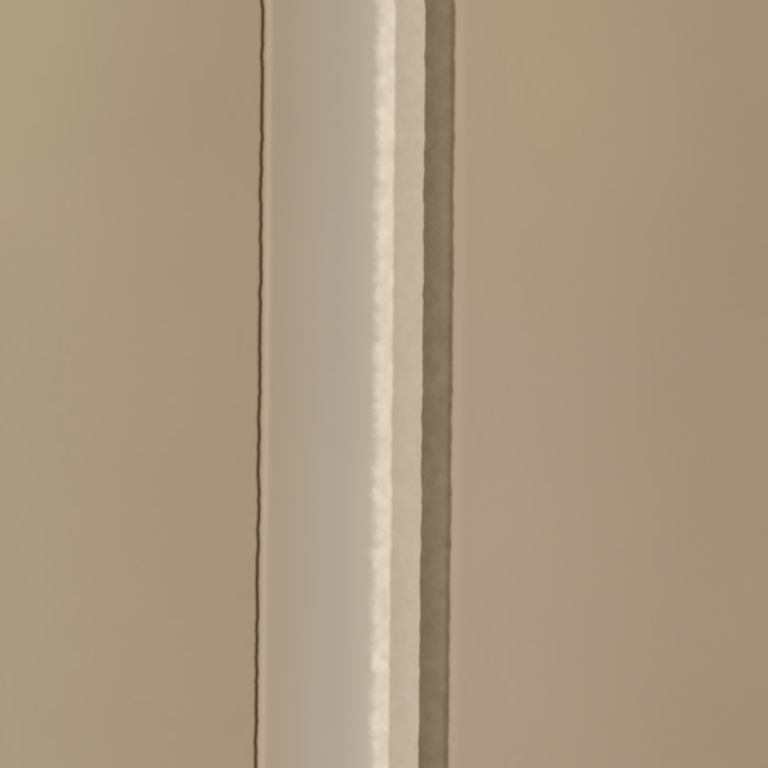
Give the GLSL for this texture, as a three.js fragment shader.

```glsl
varying vec2 vUv;

float hash(vec2 p) {
  return fract(sin(dot(p, vec2(127.1, 311.7))) * 43758.5453);
}

float noise(vec2 p) {
  vec2 cell = floor(p);
  vec2 f = fract(p);
  f = f * f * (3.0 - 2.0 * f);
  float low = mix(hash(cell), hash(cell + vec2(1.0, 0.0)), f.x);
  float high = mix(hash(cell + vec2(0.0, 1.0)), hash(cell + 1.0), f.x);
  return mix(low, high, f.y);
}

float fbm(vec2 p) {
  float sum = 0.0;
  float gain = 0.5;
  for (int i = 0; i < 4; i++) {
    sum += gain * (noise(p) - 0.5);
    p = p * 2.03 + 7.1;
    gain *= 0.5;
  }
  return sum;
}

float edge(float x, float at, float soft) {
  return smoothstep(at - soft, at + soft, x);
}

float ridge(float x, float center, float width) {
  float d = (x - center) / width;
  return exp(-d * d);
}

vec3 leftPanel(vec2 uv) {
  vec3 color = mix(vec3(0.675, 0.61, 0.515), vec3(0.645, 0.575, 0.48), smoothstep(0.0, 0.33, uv.x));
  float corner = smoothstep(0.24, 0.0, uv.x) * smoothstep(0.65, 0.95, uv.y);
  return color + vec3(0.0, 0.015, -0.012) * corner;
}

vec3 rightPanel(vec2 uv) {
  vec3 color = mix(vec3(0.672, 0.602, 0.515), vec3(0.63, 0.56, 0.47), smoothstep(0.62, 1.0, uv.x));
  float warmth = ridge(uv.x, 0.72, 0.12) * smoothstep(0.5, 0.95, uv.y);
  return color + vec3(0.012, 0.008, -0.012) * warmth;
}

vec3 moulding(float x, float y) {
  vec3 color = mix(vec3(0.665, 0.6, 0.51), vec3(0.685, 0.635, 0.57), smoothstep(0.345, 0.43, x));
  color = mix(color, vec3(0.73, 0.68, 0.61), smoothstep(0.43, 0.485, x));
  return color + vec3(0.015, 0.017, 0.022) * (0.6 - y);
}

void main() {
  // The trim leans slightly and has a worn outline
  float lean = 0.013 * vUv.y - 0.0039 * vUv.y * vUv.y;
  float x = vUv.x - lean;
  float wobble = 0.003 * fbm(vec2(3.0, vUv.y * 55.0));
  float worn = x + wobble;
  float grain = fbm(vUv * vec2(90.0, 75.0));

  // Left panel and rounded moulding
  vec3 color = mix(leftPanel(vUv), moulding(x, vUv.y), edge(x, 0.335, 0.002));

  // Narrow gap with a pale rim
  color += vec3(0.055, 0.05, 0.045) * ridge(x, 0.3415, 0.0045);
  color = mix(color, vec3(0.29, 0.23, 0.15), 0.9 * ridge(worn, 0.3325, 0.0024));

  // Bright rolled edge and flat side
  vec3 highlight = vec3(0.865, 0.815, 0.735) + 0.09 * grain;
  color = mix(color, highlight, edge(x + 0.008 * grain, 0.483, 0.008));
  vec3 side = mix(vec3(0.735, 0.68, 0.595), vec3(0.76, 0.705, 0.625), smoothstep(0.505, 0.542, x));
  color = mix(color, side + 0.04 * grain, edge(worn, 0.5055, 0.003));

  // Recessed shadow
  vec3 shadow = mix(vec3(0.49, 0.425, 0.335), vec3(0.535, 0.47, 0.38), smoothstep(0.546, 0.576, x));
  shadow -= 0.06 * ridge(x, 0.581, 0.004);
  color = mix(color, shadow + 0.06 * grain, edge(worn, 0.5445, 0.002));

  // Right panel with a faint lit border
  vec3 panel = rightPanel(vUv) + 0.02 * ridge(x, 0.59, 0.007);
  color = mix(color, panel, edge(worn, 0.5835, 0.0025));

  // Broad mottling
  color += 0.018 * fbm(vUv * 6.0) + 0.006 * grain;
  gl_FragColor = vec4(color, 1.0);
}
```
